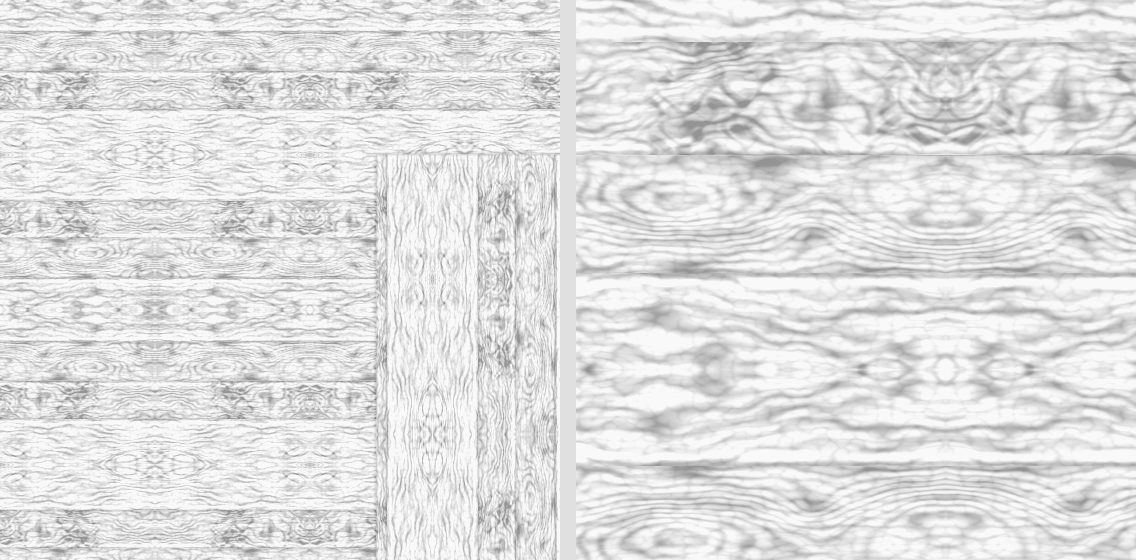
Left: the whole. Right: its middle third, enlarged.
Write a Shadertoy shader that draws this texture map.

```glsl
// Pale grey mirrored wood boards with an upright board panel in the lower right corner.

vec2 hash2(vec2 p) {
    return fract(sin(vec2(dot(p, vec2(127.1, 311.7)), dot(p, vec2(269.5, 183.3)))) * 43758.5);
}

// Cellular noise: distance to the nearest scattered point
float cells(vec2 p) {
    vec2 cell = floor(p), f = fract(p);
    float nearest = 2.0;
    for (int y = -1; y <= 1; y++)
        for (int x = -1; x <= 1; x++) {
            vec2 o = vec2(x, y);
            vec2 d = o + hash2(cell + o) - f;
            nearest = min(nearest, dot(d, d));
        }
    return sqrt(nearest);
}

// Soft elliptical hill
float bump(vec2 q, vec2 center, vec2 radius) {
    vec2 d = (q - center) / radius;
    return exp(-dot(d, d));
}

// Thin dark oval outline around a light core
float oval(vec2 q, vec2 center, vec2 radius) {
    float r = length((q - center) / radius);
    return 0.13 * smoothstep(0.28, 0.0, abs(r - 1.0)) - 0.07 * smoothstep(0.9, 0.5, r);
}

// Mirrored repeat: 0 on one axis, 1 on the next
float fold(float t) {
    return abs(fract(t / 0.5534 + 0.5) - 0.5) * 2.0;
}

// Dark line with a light lip on the side given by the sign
float seam(float d, float side) {
    float line = 0.12 * smoothstep(0.016, 0.002, abs(d));
    return line - 0.12 * smoothstep(0.018, 0.0, abs(d * side - 0.022));
}

// Brightness of the wood; q.x runs along the boards, q.y across them
float wood(vec2 q) {
    float board = step(0.207, q.y) + step(0.461, q.y) + step(0.706, q.y);
    float isA = float(board < 0.5), isB = float(board == 1.0);
    float isC = float(board == 2.0), isD = float(board > 2.5);

    // Layered sines bend the growth lines
    float wave = sin(q.x * 5.0 + q.y * 9.0 + board * 2.0)
               + 0.5 * sin(q.x * 13.0 - q.y * 19.0 + board)
               + 0.25 * sin(q.x * 31.0 + q.y * 43.0)
               + 0.12 * sin(q.x * 67.0 - q.y * 71.0);
    float height = q.y * 30.0 + wave * (0.7 + 0.6 * isC);

    // Hills in the growth lines close into eyes, ovals and arches
    height += isA * (3.0 * bump(q, vec2(0.86, 0.0), vec2(0.14, 0.045))
                   + 2.2 * bump(q, vec2(0.12, 0.0), vec2(0.09, 0.035))
                   + 1.6 * bump(q, vec2(0.42, 0.0), vec2(0.12, 0.03)));
    height += isB * (5.4 * bump(q, vec2(0.0, 0.315), vec2(0.21, 0.075))
                   + 4.8 * bump(q, vec2(0.59, 0.35), vec2(0.24, 0.065))
                   - 2.2 * bump(q, vec2(0.28, 0.29), vec2(0.06, 0.04))
                   - 3.5 * bump(q, vec2(0.95, 0.25), vec2(0.13, 0.06)));
    height += isC * (4.0 * bump(q, vec2(0.0, 0.57), vec2(0.17, 0.09))
                   - 2.5 * bump(q, vec2(0.4, 0.62), vec2(0.12, 0.05)));
    vec2 tilted = q + vec2(0.0, 0.22 * (q.x - 0.85));
    height += isD * (3.2 * bump(tilted, vec2(0.84, 0.94), vec2(0.15, 0.05))
                   - 1.3 * bump(q, vec2(0.1, 0.93), vec2(0.12, 0.06))
                   + 2.6 * bump(q, vec2(0.0, 1.0), vec2(0.07, 0.045)));

    // Growth lines, faded where they become too fine
    float rings = 0.5 + 0.5 * sin(6.2832 * height);
    rings = mix(0.4, rings * rings, smoothstep(1.0, 0.35, fwidth(height)));

    // Long fibres, short ticks and patchy strength
    vec2 bent = q + vec2(board * 7.3, wave * 0.011);
    float fibres = smoothstep(0.22, 0.95, cells(bent * vec2(8.0, 60.0)));
    float ticks = smoothstep(0.3, 0.9, cells(bent * vec2(42.0, 75.0)));
    float patches = cells(bent * vec2(4.0, 13.0));
    float ink = 0.15 * rings * (0.45 + patches) + 0.15 * fibres + 0.09 * ticks;
    ink += 0.11 * (patches - 0.5) + 0.02 * (isB + isC - isD);

    // Curls and dark flecks gathered in clusters on the knotty board
    vec2 curled = q + 0.015 * sin(q.yx * vec2(70.0, 47.0));
    float burl = smoothstep(0.14, 0.02, abs(cells(curled * vec2(10.0, 15.0)) - 0.5));
    float flecks = smoothstep(0.34, 0.12, cells(curled * vec2(13.0, 17.0)));
    float burlArea = smoothstep(0.0, 0.7, sin(q.x * 13.0 - 1.7 + 5.0 * q.y) + 0.4);
    burlArea *= smoothstep(0.9, 0.72, q.x);
    ink += isC * burlArea * (0.11 * burl + 0.17 * flecks);

    // Pale ovals along the mirror axes
    ink += isA * (oval(q, vec2(0.87, 0.0), vec2(0.10, 0.036))
                + oval(q, vec2(0.13, 0.0), vec2(0.05, 0.022)));
    ink += isD * (oval(tilted, vec2(0.84, 0.94), vec2(0.13, 0.034))
                + oval(q - vec2(0.0, 0.4 * q.x), vec2(0.1, 0.88), vec2(0.07, 0.026)));

    // Dark knots
    ink += isA * 0.18 * bump(q, vec2(0.63, 0.12), vec2(0.04, 0.016));
    ink += isB * (0.24 * bump(q, vec2(0.28, 0.29), vec2(0.04, 0.022))
                + 0.28 * bump(q, vec2(0.375, 0.435), vec2(0.045, 0.02))
                + 0.20 * bump(q, vec2(0.56, 0.225), vec2(0.05, 0.016))
                + 0.22 * bump(q, vec2(0.89, 0.27), vec2(0.025, 0.025)));
    ink += isC * 0.20 * (bump(q, vec2(0.26, 0.58), vec2(0.02, 0.07))
                       + bump(q, vec2(0.54, 0.53), vec2(0.05, 0.022)));
    ink += isD * 0.15 * bump(q, vec2(0.0, 1.0), vec2(0.05, 0.025));

    ink += seam(q.y - 0.207, -1.0) + seam(q.y - 0.461, 1.0) * 0.7 + seam(q.y - 0.706, 1.0);
    return clamp(1.004 - ink, 0.58, 0.975);
}

void mainImage(out vec4 fragColor, in vec2 fragCoord) {
    vec2 uv = fragCoord / iResolution.xy;
    float pixel = 1.0 / iResolution.y;
    float level = wood(vec2(fold(uv.x), fold(uv.y - 1.0)));
    float upright = wood(vec2(fold(uv.y - 0.501), fold(uv.x - 1.049)));

    // Upright panel with a soft shadow along its edge
    float edge = min(uv.x - 0.672, 0.724 - uv.y);
    float shade = mix(level, upright, smoothstep(-pixel, pixel, edge));
    shade -= 0.10 * smoothstep(0.005, 0.0, abs(edge + 0.001));
    fragColor = vec4(vec3(shade), 1.0);
}
```
